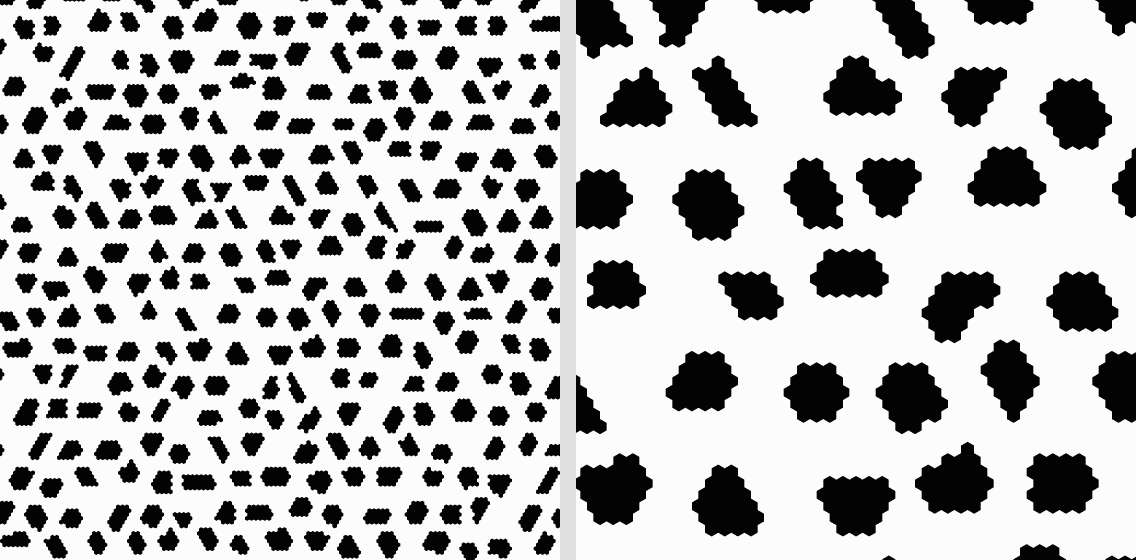
Left, the full canvas; right, a detail of the centre.
A Shadertoy shader for this pattern:

```glsl
// Black faceted grains scattered on white, built from tiny hexagonal cells.
// Each grain is a random six-sided box around a jittered lattice point; whole
// cells are filled or left empty, which gives the fine toothed outlines.

#define CELLS 128.0      // hexagonal cells across the canvas
#define GRAINS 15.0      // grains across the canvas
#define JITTER 0.46      // scatter of grain centres, in lattice steps
#define GAP 2.3          // least clearance between grains, in cells
#define AREA_MIN 16.5    // grain area range, in squared cell widths
#define AREA_MAX 24.5
#define THIN 1.25        // half thickness range, in cells
#define THICK 2.6
#define SAMPLES 3        // smoothing samples per axis

const vec3 INK = vec3(0.01);
const vec3 PAPER = vec3(0.99);
const float ROW = 0.866025;   // row height of a hexagonal lattice

vec3 hash3(vec2 p) {
    vec3 q = fract(p.xyx * vec3(0.1031, 0.1030, 0.0973));
    q += dot(q, q.yxz + 33.33);
    return fract((q.xxy + q.yzz) * q.zyx);
}

// Centre of the pointy-top hexagonal cell that holds p
vec2 cellCentre(vec2 p) {
    vec2 size = vec2(1.0, 2.0 * ROW);
    vec2 a = size * floor(p / size + 0.5);
    vec2 b = size * (floor(p / size) + 0.5);
    return dot(p - a, p - a) < dot(p - b, p - b) ? a : b;
}

// Signed distance, in the hexagonal metric, to the grain with this id
float grainDistance(vec2 p, vec2 id) {
    vec3 form = hash3(id + 71.3);
    vec3 detail = hash3(id + 213.7);

    // Long axis along one of the three lattice directions
    vec3 axis = form.x < 0.4 ? vec3(1, 0, 0)
              : form.x < 0.7 ? vec3(0, 1, 0) : vec3(0, 0, 1);

    // Length follows from thickness so that grain areas stay alike
    float thickness = mix(THIN, THICK, sqrt(form.y));
    float area = mix(AREA_MIN, AREA_MAX, form.z);
    float reach = (area / (4.0 * thickness) + 0.289 * thickness) * ROW;
    vec3 extent = mix(vec3(reach), vec3(thickness), axis);
    extent += (1.0 - axis) * (detail.yzx - 0.5) * 0.5;

    // Skew shifts one pair of sides: hexagons turn into trapezoids
    vec3 across = vec3(p.y, ROW * p.x + 0.5 * p.y, ROW * p.x - 0.5 * p.y);
    across += axis * (detail.x - 0.5) * 1.5;
    vec3 d = abs(across) - extent;
    return max(d.x, max(d.y, d.z));
}

// 1 where a cell belongs to a grain and keeps clear of the next one
float grainMask(vec2 p) {
    float pitch = CELLS / GRAINS;
    vec2 q = p / (pitch * vec2(1.0, ROW));
    float nearest = 1e3, second = 1e3;
    for (int j = -1; j <= 1; j++) {
        float row = floor(q.y) + float(j);
        float shift = 0.5 * mod(row, 2.0);
        for (int i = -1; i <= 1; i++) {
            vec2 id = vec2(floor(q.x - shift) + float(i), row);
            vec2 offset = 0.5 + JITTER * (hash3(id + 19.1).xy - 0.5);
            vec2 centre = id + offset + vec2(shift, 0.0);
            float d = grainDistance(p - centre * pitch * vec2(1.0, ROW), id);
            second = min(second, max(nearest, d));
            nearest = min(nearest, d);
        }
    }
    return nearest < 0.0 && second - nearest > GAP ? 1.0 : 0.0;
}

void mainImage(out vec4 fragColor, in vec2 fragCoord) {
    // Average several samples per pixel to smooth the cell edges
    float coverage = 0.0;
    for (int j = 0; j < SAMPLES; j++) {
        for (int i = 0; i < SAMPLES; i++) {
            vec2 sub = (vec2(i, j) + 0.5) / float(SAMPLES) - 0.5;
            vec2 p = (fragCoord + sub) / iResolution.y * CELLS;
            coverage += grainMask(cellCentre(p));
        }
    }
    coverage /= float(SAMPLES * SAMPLES);
    fragColor = vec4(mix(PAPER, INK, coverage), 1.0);
}
```
